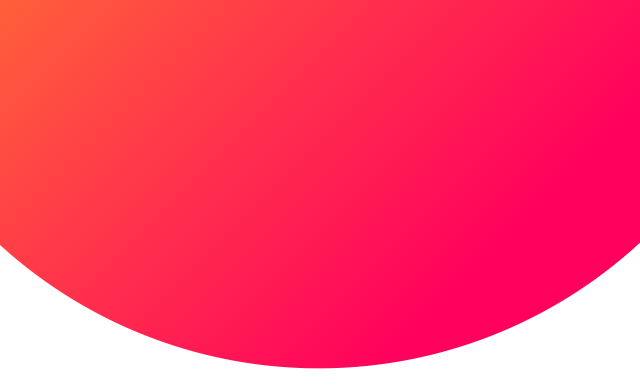
Write a Shadertoy shader that draws this background.

```glsl
// A huge disc hanging from the top on white, with a diagonal orange to pink gradient.

// Lengths are in canvas heights; x is measured from the canvas centre.
const vec2  DISC_CENTER = vec2(-0.0032, 1.2692);
const float DISC_RADIUS = 1.2137;

// Distance (right + down) from the top left corner over which the colour fades.
const float FADE_LENGTH = 1.945;

const vec3 ORANGE = vec3(1.0, 0.374, 0.231);
const vec3 PINK   = vec3(1.0, 0.0, 0.365);
const vec3 PAPER  = vec3(1.0);

// Signed distance to a circle, negative inside.
float circleDistance(vec2 p, vec2 center, float radius) {
    return length(p - center) - radius;
}

void mainImage(out vec4 fragColor, in vec2 fragCoord) {
    float pixel = 1.0 / iResolution.y;
    vec2 fromCorner = vec2(fragCoord.x, iResolution.y - fragCoord.y) * pixel;
    vec2 p = vec2(fragCoord.x - 0.5 * iResolution.x, fragCoord.y) * pixel;

    // Diagonal gradient, flat pink past its end
    float fade = clamp((fromCorner.x + fromCorner.y) / FADE_LENGTH, 0.0, 1.0);
    vec3 discColor = mix(ORANGE, PINK, fade);

    // Disc with a one pixel soft edge
    float edge = circleDistance(p, DISC_CENTER, DISC_RADIUS);
    float coverage = clamp(0.5 - edge / pixel, 0.0, 1.0);

    fragColor = vec4(mix(PAPER, discColor, coverage), 1.0);
}
```
